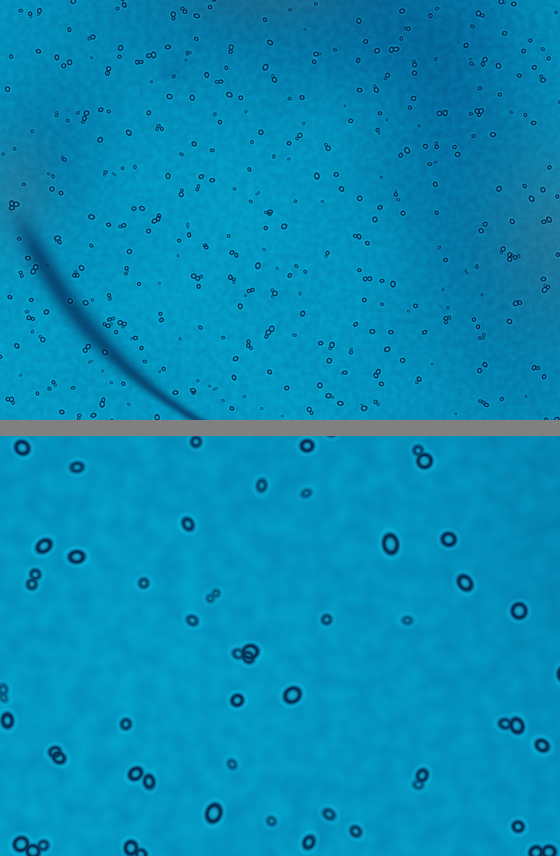
Top, the full canvas; bottom, a detail of the centre.
Give the GLSL for this texture, as a Shadertoy shader.

```glsl
// Microscope view of small ringed cells scattered over mottled blue fluid with a dark curved fibre
vec2 hash2(vec2 p) {
    vec3 q = fract(p.xyx * vec3(0.1031, 0.1030, 0.0973));
    q += dot(q, q.yzx + 33.33);
    return fract((q.xx + q.yz) * q.zy);
}

float gradientNoise(vec2 p) {
    vec2 i = floor(p), f = fract(p);
    vec2 u = f * f * f * (f * (f * 6.0 - 15.0) + 10.0);
    vec4 corner;
    for (int k = 0; k < 4; k++) {
        vec2 o = vec2(k & 1, k >> 1);
        float angle = 6.2832 * hash2(i + o + 200.0).x;
        corner[k] = dot(vec2(cos(angle), sin(angle)), f - o);
    }
    return mix(mix(corner.x, corner.y, u.x), mix(corner.z, corner.w, u.x), u.y);
}

// Soft elliptical patch
float patchAt(vec2 p, vec2 centre, vec2 radii) {
    vec2 q = (p - centre) / radii;
    return exp(-dot(q, q));
}

float bell(float x, float width) {
    return exp(-x * x / (width * width));
}

// Uneven lighting, grey stains and fine mottling
vec3 fluid(vec2 p) {
    float light = 0.95;
    light -= 0.80 * patchAt(p, vec2(0.72, 1.00), vec2(0.50, 0.24));
    light -= 0.65 * patchAt(p, vec2(1.08, 0.70), vec2(0.21, 0.34));
    light -= 0.50 * patchAt(p, vec2(1.25, 0.22), vec2(0.30, 0.32));
    light -= 0.45 * patchAt(p, vec2(0.12, 0.64), vec2(0.17, 0.25));
    light -= 0.25 * patchAt(p, vec2(0.41, 0.83), vec2(0.03));
    light += 0.12 * gradientNoise(p * 5.0);
    light += 0.26 * gradientNoise(p * 58.0) + 0.14 * gradientNoise(p * 105.0 + 40.0);
    vec3 col = mix(vec3(0.01, 0.41, 0.61), vec3(0.01, 0.61, 0.77), light);

    float stain = 0.75 * patchAt(p, vec2(0.65, 1.02), vec2(0.22, 0.08));
    stain += 0.75 * patchAt(p, vec2(1.32, 0.44), vec2(0.15, 0.20));
    stain += 0.60 * patchAt(p, vec2(0.04, 0.55), vec2(0.09, 0.13));
    return mix(col, vec3(0.15, 0.45, 0.58) + 0.1 * (light - 0.5), min(stain, 1.0));
}

// Out-of-focus arc, fading at its upper end and narrowing at its lower end
float fibre(vec2 p) {
    float off = length(p - vec2(0.973, 0.862)) - 0.998;
    float width = mix(0.011, 0.027, smoothstep(0.0, 0.25, p.y));
    float side = smoothstep(0.95, 0.80, p.x);
    return bell(off, width) * smoothstep(0.54, 0.38, p.y) * side;
}

// Returns dark rim, bright core and pale halo strengths
vec3 cells(vec2 p) {
    vec3 marks = vec3(0.0);
    vec2 home = floor(p * 14.0);
    for (int n = 0; n < 18; n++) {
        vec2 id = home + vec2(n % 3, (n / 3) % 3) - 1.0;
        vec2 seed = id + 31.0 + 57.0 * float(n / 9);
        vec2 traits = hash2(seed + 11.7);
        if (traits.x > 0.66) continue;
        vec2 pos = (id + hash2(seed)) / 14.0;
        float radius = 0.0;

        // A group is a lone cell or a short chain of touching cells
        int count = traits.y > 0.92 ? 3 : (traits.y > 0.72 ? 2 : 1);
        for (int k = 0; k < count; k++) {
            vec2 shape = hash2(seed + 83.0 + 7.0 * float(k));
            float nextRadius = mix(0.0019, 0.0052, shape.x);
            vec2 along = vec2(cos(shape.y * 6.2832), sin(shape.y * 6.2832));
            if (k > 0) pos += along * (radius + nextRadius + 0.0018);
            radius = nextRadius;

            vec2 q = p - pos;
            q = vec2(dot(q, along), dot(q, vec2(-along.y, along.x)));
            q.x /= 1.0 + 0.5 * traits.x;
            float dist = length(q), edge = dist - radius;
            float focus = mix(0.55, 1.0, smoothstep(0.1, 0.6, shape.x));
            vec3 mark = vec3(bell(edge, 0.0016), bell(dist, 0.55 * radius), bell(edge - 0.0034, 0.0014));
            marks = max(marks, mark * focus);
        }
    }
    return marks;
}

void mainImage(out vec4 fragColor, in vec2 fragCoord) {
    vec2 p = fragCoord / iResolution.y;
    vec3 col = fluid(p);
    col = mix(col, vec3(0.02, 0.23, 0.40), 0.82 * fibre(p));

    vec3 marks = cells(p);
    col += vec3(0.02, 0.07, 0.07) * marks.z;
    col = mix(col, vec3(0.14, 0.67, 0.80), 0.75 * marks.y);
    col = mix(col, vec3(0.01, 0.11, 0.25), 0.90 * marks.x);
    fragColor = vec4(clamp(col, 0.0, 1.0), 1.0);
}
```
